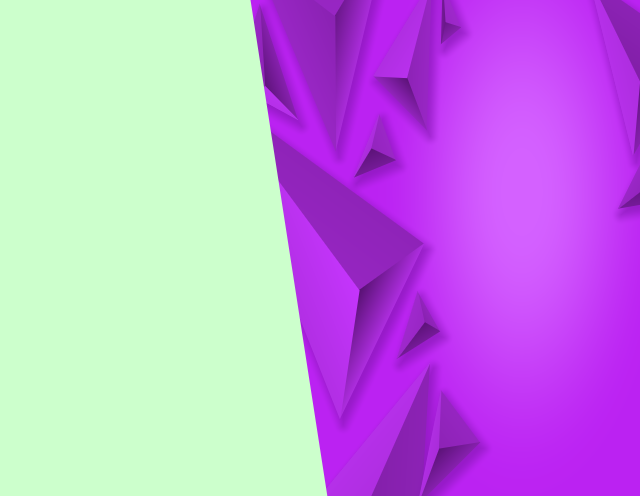
A WebGL 2 fragment shader for this background:

```glsl
#version 300 es
precision highp float;
uniform vec2 u_resolution;
out vec4 outColor;

float cross2(vec2 a, vec2 b) { return a.x * b.y - a.y * b.x; }

float segmentDistance(vec2 p, vec2 a, vec2 b) {
  vec2 ab = b - a;
  return length(p - a - ab * clamp(dot(p - a, ab) / dot(ab, ab), 0.0, 1.0));
}

// Signed distance, negative inside, for either winding
float triangle(vec2 p, vec2 a, vec2 b, vec2 c) {
  float winding = sign(cross2(b - a, c - a));
  float side = min(min(cross2(b - a, p - a) * winding, cross2(c - b, p - b) * winding),
                   cross2(a - c, p - c) * winding);
  float d = min(min(segmentDistance(p, a, b), segmentDistance(p, b, c)), segmentDistance(p, c, a));
  return side > 0.0 ? -d : d;
}

float cover(float d, float pixel) { return clamp(0.5 - d / pixel, 0.0, 1.0); }

// Tone runs from the apex to the outer edge ab
vec3 faceColor(vec2 p, vec2 a, vec2 b, vec2 apex, float nearTone, float farTone) {
  float rise = cross2(b - a, p - a) / cross2(b - a, apex - a);
  float tone = mix(farTone, nearTone, clamp(rise, 0.0, 1.0));
  return mix(vec3(0.32, 0.06, 0.42), vec3(0.78, 0.21, 1.0), tone);
}

// Three-sided pyramid seen from above; tones are ordered ab, bc, ca
void pyramid(inout vec3 color, vec2 p, float pixel, vec2 a, vec2 b, vec2 c, vec2 apex,
             vec3 nearTone, vec3 farTone) {
  float shadow = 1.0 - smoothstep(-0.06, 0.13, triangle(p - vec2(0.04, 0.07), a, b, c));
  color = mix(color, vec3(0.5, 0.08, 0.68), 0.6 * shadow);

  vec3 body = faceColor(p, a, b, apex, nearTone.x, farTone.x);
  body = mix(body, faceColor(p, b, c, apex, nearTone.y, farTone.y),
             cover(triangle(p, b, c, apex) - 0.5 * pixel, pixel));
  body = mix(body, faceColor(p, c, a, apex, nearTone.z, farTone.z),
             cover(triangle(p, c, a, apex) - 0.5 * pixel, pixel));
  color = mix(color, body, cover(triangle(p, a, b, c), pixel));
}

void main() {
  // Canvas is 5.94 units high, y pointing down
  float pixel = 5.94 / u_resolution.y;
  vec2 p = vec2(gl_FragCoord.x, u_resolution.y - gl_FragCoord.y) * pixel;

  // Violet ground with a soft oval glow
  float glow = 1.0 - smoothstep(0.1, 1.0, length((p - vec2(6.25, 2.3)) / vec2(1.75, 3.7)));
  vec3 color = mix(vec3(0.735, 0.135, 0.95), vec3(0.83, 0.38, 1.0), glow);

  // Upper group
  pyramid(color, p, pixel, vec2(3.11, 0.05), vec2(3.57, 1.44), vec2(2.8, 1.02), vec2(3.17, 1.03),
          vec3(0.1, 0.9, 0.5), vec3(0.45, 0.85, 0.6));
  pyramid(color, p, pixel, vec2(3.03, -0.55), vec2(4.66, -0.88), vec2(4.02, 1.81), vec2(4.01, 0.2),
          vec3(0.6, 0.2, 0.48), vec3(0.55, 0.75, 0.6));
  pyramid(color, p, pixel, vec2(5.17, -0.24), vec2(5.11, 1.56), vec2(4.47, 0.91), vec2(4.87, 0.93),
          vec3(0.5, 0.08, 0.88), vec3(0.6, 0.55, 0.8));
  pyramid(color, p, pixel, vec2(5.3, -0.2), vec2(5.52, 0.33), vec2(5.28, 0.53), vec2(5.33, 0.27),
          vec3(0.6, 0.2, 0.2), vec3(0.65, 0.45, 0.3));
  pyramid(color, p, pixel, vec2(4.54, 1.36), vec2(4.74, 1.92), vec2(4.23, 2.13), vec2(4.44, 1.78),
          vec3(0.55, 0.08, 0.75), vec3(0.62, 0.3, 0.8));

  // Right border
  pyramid(color, p, pixel, vec2(7.05, -0.27), vec2(8.3, 0.6), vec2(7.58, 1.87), vec2(7.66, 0.98),
          vec3(0.4, 0.1, 0.78), vec3(0.5, 0.45, 0.85));
  pyramid(color, p, pixel, vec2(7.9, 1.5), vec2(8.2, 2.36), vec2(7.4, 2.5), vec2(7.85, 2.15),
          vec3(0.5, 0.1, 0.52), vec3(0.5, 0.3, 0.62));

  // Lower group
  pyramid(color, p, pixel, vec2(5.15, 4.34), vec2(5.02, 6.5), vec2(3.1, 6.83), vec2(4.17, 6.55),
          vec3(0.4, 0.3, 0.78), vec3(0.5, 0.3, 0.85));
  pyramid(color, p, pixel, vec2(5.28, 4.67), vec2(5.75, 5.3), vec2(5.0, 6.05), vec2(5.25, 5.38),
          vec3(0.5, 0.08, 0.75), vec3(0.58, 0.45, 0.8));

  // Large central pyramid and its small neighbour
  pyramid(color, p, pixel, vec2(2.48, 1.02), vec2(5.08, 2.92), vec2(4.07, 5.02), vec2(4.3, 3.48),
          vec3(0.58, 0.05, 0.98), vec3(0.52, 0.78, 0.82));
  pyramid(color, p, pixel, vec2(5.0, 3.49), vec2(5.27, 3.97), vec2(4.75, 4.3), vec2(5.08, 3.86),
          vec3(0.45, 0.08, 0.6), vec3(0.55, 0.3, 0.66));

  // Pale green panel with a slanted edge
  vec2 slant = normalize(vec2(5.94, -0.92));
  color = mix(color, vec3(0.8, 1.0, 0.8), cover(dot(p - vec2(3.0, 0.0), slant), pixel));
  outColor = vec4(color, 1.0);
}
```
